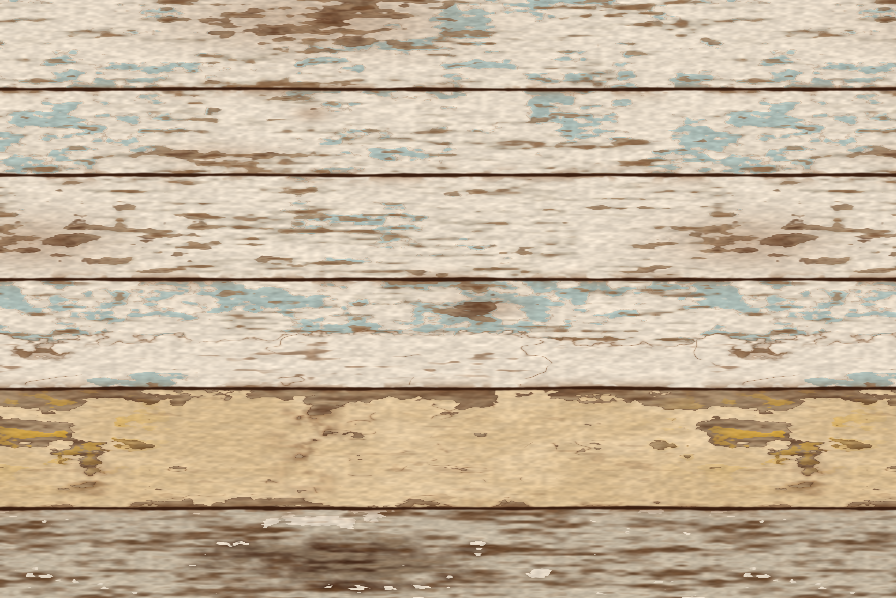
Write a WebGL 1 fragment shader that draws this texture.

```glsl
precision highp float;
// Weathered horizontal planks with peeling cream, blue and ochre paint.
uniform vec2 u_resolution;

#define PERIOD 1.2   // horizontal repeat, in canvas heights
#define SEAM 0.0026  // half width of the gap between planks
#define WEAR 0.60    // lower values expose more wood
#define CREAM vec3(0.89, 0.84, 0.77)
#define STONE vec3(0.74, 0.69, 0.61)
#define TAN vec3(0.66, 0.55, 0.43)
#define BROWN vec3(0.52, 0.36, 0.23)
#define BARK vec3(0.29, 0.15, 0.08)
#define BLUE vec3(0.60, 0.70, 0.69)
#define OCHRE vec3(0.89, 0.77, 0.59)
#define GOLD vec3(0.83, 0.64, 0.22)

float hash(vec2 p) {
  return fract(sin(dot(p, vec2(127.1, 311.7))) * 43758.5453);
}

// Value noise that wraps every PERIOD along x
float noise(vec2 p, vec2 freq, float seed) {
  vec2 q = p * freq, i = floor(q), f = fract(q);
  f = f * f * (3.0 - 2.0 * f);
  float cells = floor(PERIOD * freq.x + 0.5);
  vec2 s = seed * vec2(13.7, 7.3);
  vec2 a = vec2(floor(mod(i.x + 0.5, cells)), i.y) + s;
  vec2 b = vec2(floor(mod(i.x + 1.5, cells)), i.y) + s;
  vec2 up = vec2(0.0, 1.0);
  return mix(mix(hash(a), hash(b), f.x), mix(hash(a + up), hash(b + up), f.x), f.y);
}

float fbm(vec2 p, vec2 freq, float seed) {
  float sum = 0.0, amp = 0.46;
  for (int k = 0; k < 4; k++) {
    sum += amp * noise(p, freq, seed + float(k));
    freq *= 2.0;
    amp *= 0.6;
  }
  return sum;
}

// Soft elliptical spot, wrapped along x
float blot(vec2 p, float x, float y, float w, float h) {
  vec2 d = vec2(mod(p.x - x + 0.5 * PERIOD, PERIOD) - 0.5 * PERIOD, p.y - y) / vec2(w, h);
  return exp(-dot(d, d));
}

float seamHeight(int i) {
  return i < 2 ? 0.15 : i < 3 ? 0.35 : i < 4 ? 0.533 : i < 5 ? 0.707 : 0.851;
}

void main() {
  vec2 p = gl_FragCoord.xy / u_resolution.y;
  float px = 1.0 / u_resolution.y;

  // Plank index from the bottom and distance to the nearest seam
  float plank = 0.0, gap = 1.0;
  for (int k = 1; k <= 5; k++) {
    float s = seamHeight(k);
    s += 0.004 * (fbm(vec2(p.x, s), vec2(5.0, 40.0), 3.0) - 0.5);
    if (p.y > s) plank = float(k);
    gap = min(gap, abs(p.y - s));
  }
  float seed = plank * 9.0;

  // Grain, thin fibres, broad areas, flakes, relief and cracks
  float grain = fbm(p, vec2(5.0, 50.0), seed + 1.0);
  float fibre = 0.6 * noise(p, vec2(15.0, 150.0), seed + 2.0)
    + 0.4 * noise(p, vec2(50.0, 220.0), seed + 3.0);
  float streak = 0.4 * grain + 0.6 * fibre;
  float broad = fbm(p, vec2(5.0, 14.0), seed + 20.0);
  vec2 chip = vec2(20.0, 55.0);
  float flake = fbm(p, chip, seed + 30.0);
  float relief = flake - fbm(p + vec2(-0.0015, 0.0025), chip, seed + 30.0);
  float crack = exp(-abs(broad - 0.5) * 220.0) * smoothstep(0.49, 0.61, flake);
  vec3 wood = mix(BARK, TAN, smoothstep(0.25, 0.68, streak));
  vec3 c;

  if (plank < 0.5) {
    // Grey bare plank with dark stains and a few paint remnants
    c = mix(BROWN * 0.8, STONE * 1.04, smoothstep(0.22, 0.6, streak));
    float dark = 0.45 * blot(p, 0.56, 0.06, 0.3, 0.065) + 0.5 * flake + 0.25 * fibre;
    c = mix(c, wood * 0.8, 0.9 * smoothstep(0.57, 0.8, dark));
    float remnant = flake + 0.22 * blot(p, 0.54, 0.13, 0.13, 0.015);
    c = mix(c, CREAM, smoothstep(0.72, 0.74, remnant));
  } else if (plank < 1.5) {
    // Ochre paint, peeled at the edges and around the stains
    float peel = blot(p, 0.09, 0.285, 0.13, 0.06);
    float drip = blot(p, 0.52, 0.27, 0.05, 0.09) + blot(p, 0.15, 0.2, 0.04, 0.04);
    float field = flake * 0.6 + broad * 0.4 + 0.22 * peel + 0.09 * drip
      + 0.25 * smoothstep(0.305, 0.348, p.y) + 0.16 * smoothstep(0.172, 0.152, p.y);
    c = mix(OCHRE * 0.94, mix(OCHRE, CREAM, 0.25), smoothstep(0.3, 0.65, broad));
    c = mix(c, BROWN, 0.75 * min(drip, 1.0) * smoothstep(0.38, 0.68, flake));
    c = mix(c, BROWN, 0.6 * crack);
    c = mix(c, mix(wood, OCHRE * 0.8, 0.35), smoothstep(0.648, 0.66, field));
    c = mix(c, BARK, 0.6 * exp(-abs(field - 0.652) * 170.0));
    c = mix(c, GOLD, 0.9 * peel * smoothstep(0.55, 0.6, flake));
  } else {
    // Knots and worn spots, then cream over blue, worn along the grain
    float stain = blot(p, 0.53, 0.965, 0.22, 0.05) + blot(p, 0.05, 0.595, 0.13, 0.04)
      + blot(p, 0.81, 0.488, 0.06, 0.02) + blot(p, 0.04, 0.408, 0.09, 0.02)
      + blot(p, 0.52, 0.81, 0.028, 0.012) + 0.7 * blot(p, 0.36, 0.742, 0.11, 0.016);
    float bias = plank < 2.5 ? 0.05 : plank < 3.5 ? -0.08 : 0.005;
    bias += 0.17 * blot(p, 0.66, 0.6, 0.18, 0.045);
    float blue = broad * 0.35 + flake * 0.45 + fibre * 0.2 + bias;
    float field = flake * 0.4 + grain * 0.25 + fibre * 0.35 + 0.17 * stain;
    c = mix(CREAM * 1.02, STONE, smoothstep(0.48, 0.76, streak));
    c = mix(c, BLUE, 0.75 * smoothstep(0.555, 0.585, blue));
    c = mix(c, BROWN, 0.3 * exp(-abs(blue - 0.555) * 160.0));
    c = mix(c, wood, 0.9 * smoothstep(WEAR, WEAR + 0.035, field));
    c = mix(c, BARK, 0.8 * smoothstep(0.67, 0.8, field));
    c = mix(c, BROWN, 0.35 * min(stain, 1.0));
    if (plank < 2.5) {
      // Thick cream layer with a ragged, cracked edge
      float edge = 0.368 + 0.08 * broad + 0.06 * flake - 0.03 * blot(p, 0.04, 0.4, 0.08, 0.05);
      float hole = blot(p, 0.244, 0.362, 0.1, 0.018) + 0.5 * flake;
      float coat = smoothstep(px, -px, p.y - edge) * smoothstep(0.73, 0.7, hole);
      c = mix(c, mix(CREAM * 1.02, BROWN, 0.7 * crack), coat);
      c = mix(c, BROWN, 0.7 * exp(-abs(p.y - edge) * 480.0) * smoothstep(0.3, 0.6, flake));
    }
  }

  // Hairlines, flake shading, seam wear and gap
  float hairline = smoothstep(0.66, 0.8, fibre) * smoothstep(0.42, 0.6, grain);
  c = mix(c, BROWN, (plank > 1.5 ? 0.6 : 0.2) * hairline) + 0.28 * relief;
  c *= 0.93 + 0.13 * noise(p, vec2(100.0, 220.0), seed + 50.0);
  c = mix(c, BROWN, 0.8 * exp(-gap * 150.0) * smoothstep(0.42, 0.58, flake));
  float line = SEAM * (0.35 + 1.3 * fbm(p, vec2(20.0, 5.0), 60.0));
  c = mix(BARK * 0.8, c, smoothstep(line - px, line + px, gap));
  gl_FragColor = vec4(clamp(c, 0.0, 1.0), 1.0);
}
```
